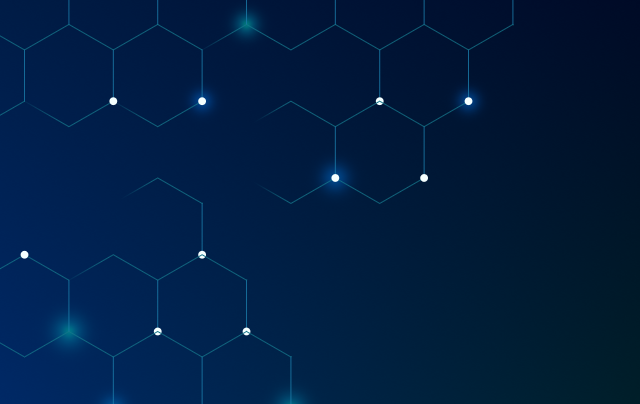
This background is drawn by a WebGL 2 fragment shader. Its source:

```glsl
#version 300 es
precision highp float;
// Broken honeycomb of thin glowing lines over a deep blue gradient.
// Each lattice row is a zigzag plus vertical struts, cut to column spans;
// white dots and soft halos sit on chosen lattice nodes.

uniform vec2 u_resolution;
out vec4 outColor;

// Lattice, in canvas heights
const vec2 CELL = vec2(0.1099, 0.190);   // half hexagon width, row pitch
const vec2 ORIGIN = vec2(0.0607, 0.9395); // column 0, row 0
const float DROP = 0.332;                // zigzag depth in row pitches
const float LINE_HALF = 0.0012;
const float DOT_RADIUS = 0.0096;
const float GRAIN = 0.004;

// Colours
const vec3 TOP_LEFT = vec3(0.0, 0.11, 0.275);
const vec3 TOP_RIGHT = vec3(0.0, 0.04, 0.15);
const vec3 LOW_LEFT = vec3(0.0, 0.16, 0.40);
const vec3 LOW_RIGHT = vec3(0.0, 0.12, 0.16);
const vec3 ZIGZAG = vec3(0.08, 0.46, 0.54);
const vec3 STRUT = vec3(0.10, 0.48, 0.66);
const vec3 BLUE_GLOW = vec3(0.0, 0.34, 0.70);
const vec3 TEAL_GLOW = vec3(0.0, 0.48, 0.62);
const vec3 DOT = vec3(0.96, 1.0, 1.0);

// Two column spans (start, end, start, end) per row
const vec4 ZIGZAG_SPANS[5] = vec4[5](
  vec4(-3, 11, 90, 90), vec4(-3, 4, 5.1, 10), vec4(2.1, 4, 5.1, 9),
  vec4(-3, 5, 90, 90), vec4(-3, 6, 90, 90));
const vec4 STRUT_SPANS[6] = vec4[6](
  vec4(1, 11, 90, 90), vec4(0, 4, 8, 10), vec4(7, 9, 90, 90),
  vec4(4, 4, 90, 90), vec4(1, 5, 90, 90), vec4(2, 6, 90, 90));

// Column and row of zigzag sides that fade in from their left end
const vec2 FADED[4] = vec2[4](vec2(4, 0), vec2(0, 1), vec2(2, 1), vec2(1, 3));
// Column, row, lines drawn on top
const vec3 DOTS[10] = vec3[10](
  vec3(2, 1, 0), vec3(4, 1, 0), vec3(8, 1, 1), vec3(10, 1, 0), vec3(7, 2, 0),
  vec3(9, 2, 0), vec3(0, 3, 0), vec3(4, 3, 1), vec3(3, 4, 1), vec3(5, 4, 1));
// Column, row, radius, teal share
const vec4 GLOWS[7] = vec4[7](
  vec4(5, 0, 0.034, 1), vec4(4, 1, 0.030, 0), vec4(10, 1, 0.030, 0),
  vec4(7, 2, 0.038, 0.1), vec4(1, 4, 0.044, 0.9), vec4(2, 5, 0.034, 0.3),
  vec4(6, 5, 0.042, 0.9));

float hash(vec2 p) {
  return fract(sin(dot(p, vec2(12.9898, 78.233))) * 43758.5453);
}

vec2 nodePosition(vec2 node) {
  return ORIGIN + vec2(node.x, -node.y) * CELL;
}

float coverage(float dist, float halfWidth, float pixel) {
  return clamp((halfWidth - dist) / pixel + 0.5, 0.0, 1.0);
}

float fadedSpan(float x, vec2 span) {
  return smoothstep(span.x, span.x + 0.9, x)
       * (1.0 - smoothstep(span.y, span.y + 0.03, x));
}

float zigzagLine(vec2 g, float pixel) {
  float row = floor(g.y + 0.3);
  if (row < 0.0 || row > 4.0) return 0.0;
  float fold = abs(mod(g.x + row, 2.0) - 1.0);
  float dist = abs(g.y - row - DROP * fold) * CELL.y * 0.867;
  vec4 spans = ZIGZAG_SPANS[int(row)];
  float shown = max(fadedSpan(g.x, spans.xy), fadedSpan(g.x, spans.zw));
  for (int i = 0; i < 4; i++) {
    float along = g.x - FADED[i].x;
    if (row == FADED[i].y && along > 0.0 && along < 1.0)
      shown *= smoothstep(-0.25, 0.9, along);
  }
  return coverage(dist, LINE_HALF, pixel) * shown;
}

float strutLine(vec2 g, float pixel) {
  float row = clamp(floor(g.y - 0.5 * DROP), -1.0, 4.0);
  float column = 2.0 * floor((g.x + row) * 0.5 + 0.5) - row;
  vec4 spans = STRUT_SPANS[int(row) + 1];
  bool shown = (column >= spans.x && column <= spans.y)
            || (column >= spans.z && column <= spans.w);
  float middle = row + 0.5 * (1.0 + DROP);
  float beyond = max(abs(g.y - middle) - 0.5 * (1.0 - DROP), 0.0);
  float dist = length(vec2(g.x - column, beyond) * CELL);
  return shown ? coverage(dist, LINE_HALF, pixel) : 0.0;
}

void main() {
  float pixel = 1.0 / u_resolution.y;
  vec2 p = gl_FragCoord.xy * pixel;
  vec2 uv = gl_FragCoord.xy / u_resolution;
  vec2 grid = vec2(p.x - ORIGIN.x, ORIGIN.y - p.y) / CELL;

  // Backdrop
  vec3 color = mix(mix(LOW_LEFT, LOW_RIGHT, uv.x), mix(TOP_LEFT, TOP_RIGHT, uv.x), uv.y);

  // Halos with a greener core where teal
  for (int i = 0; i < 7; i++) {
    vec4 glow = GLOWS[i];
    float d = length(p - nodePosition(glow.xy)) / glow.z;
    color = mix(color, mix(BLUE_GLOW, TEAL_GLOW, glow.w), 0.65 * exp(-d * d * 1.3));
    color.g += 0.12 * glow.w * exp(-d * d * 9.0);
  }

  // Lines, then dots, some crossed by the zigzag
  float zigzag = zigzagLine(grid, pixel);
  color = mix(color, STRUT, 0.85 * strutLine(grid, pixel));
  color = mix(color, ZIGZAG, 0.8 * zigzag);
  for (int i = 0; i < 10; i++) {
    float d = length(p - nodePosition(DOTS[i].xy));
    float disc = coverage(d, DOT_RADIUS, pixel);
    color = mix(color, mix(DOT, ZIGZAG, zigzag * DOTS[i].z), disc);
  }

  color += (hash(floor(uv * 512.0)) - 0.5) * GRAIN;
  outColor = vec4(color, 1.0);
}
```
